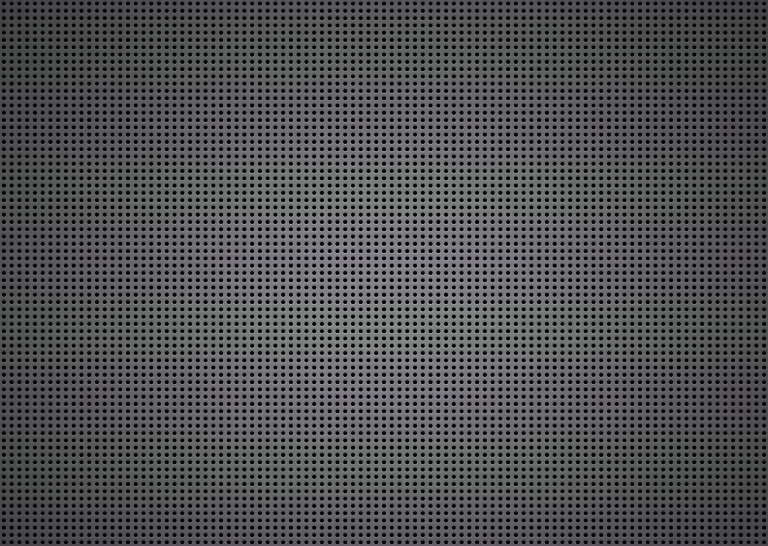
A Shadertoy shader for this pattern:

```glsl
const vec2 GRID = vec2(99.0, 75.0);      // holes across and down
const float HOLE_RADIUS = 0.26;          // in cells
const vec3 HOLE_COLOR = vec3(0.02);
const vec3 STEEL_TINT = vec3(0.99, 0.99, 1.02);
const float TAU = 6.2831853;

float hash(vec2 p) {
    return fract(sin(dot(p, vec2(127.1, 311.7))) * 43758.5453);
}

// Signed distance to a disc
float disc(vec2 p, float radius) {
    return length(p) - radius;
}

// Coverage of a shape, softened over the given width
float cover(float d, float softness) {
    return 1.0 - smoothstep(-softness, softness, d);
}

// Broad light, brightest just below the middle
float sheetLight(vec2 uv) {
    vec2 p = (uv - vec2(0.5, 0.47)) * vec2(2.0, 1.7);
    return mix(0.21, 0.52, exp(-0.95 * dot(p, p)));
}

// Faint alternating green and violet bands
vec3 sheen(vec2 uv) {
    float band = cos(TAU * (uv.y - 0.525) * 3.95);
    return vec3(0.004, -0.009, 0.009) * band;
}

// Metal sheet with a lit lower rim and shaded upper rim on each hole
vec3 perforatedSheet(vec2 uv, vec2 grid, float pixel) {
    vec2 cell = uv * grid;
    vec2 id = floor(cell);
    vec2 p = fract(cell) - 0.5;

    float light = sheetLight(uv) * (1.0 + 0.05 * (hash(id) - 0.5));
    float radius = HOLE_RADIUS * (1.0 + 0.06 * (hash(id + 19.0) - 0.5));
    float softness = max(0.06, 0.6 * pixel);

    float d = disc(p, radius);
    float rim = cover(abs(d - 0.08) - 0.06, softness);
    float slope = -p.y / max(length(p), 0.001);

    vec3 metal = STEEL_TINT * light * (1.0 + 0.22 * rim * slope) + sheen(uv);
    return mix(metal, HOLE_COLOR, cover(d, softness));
}

void mainImage(out vec4 fragColor, in vec2 fragCoord) {
    vec2 uv = fragCoord / iResolution.xy;
    float pixel = GRID.y / iResolution.y;
    fragColor = vec4(perforatedSheet(uv, GRID, pixel), 1.0);
}
```
